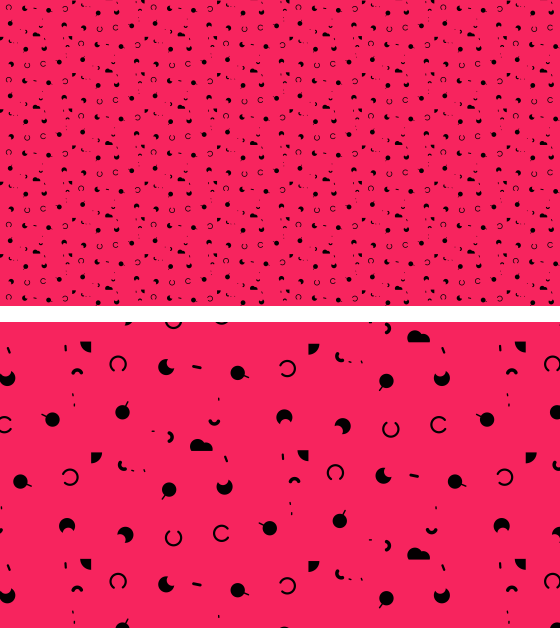
Top: the whole. Bottom: its middle third, enlarged.
Write a WebGL 2 fragment shader that draws this pattern.

```glsl
#version 300 es
precision highp float;

uniform vec2 u_resolution;
out vec4 fragColor;

const float TILE = 149.0;

// x, y, direction of the body, radius
const vec4 ARCS[8] = vec4[8](
  vec4(81, 29, -1.6, 5.2), vec4(197, 32, -0.2, 5.2),
  vec4(152, 145, 3.1, 5.2), vec4(119, 148, 1.6, 5.2),
  vec4(53, 36, -1.6, 3.0), vec4(85, 98, 2.5, 3.0),
  vec4(115, 79, 0.0, 3.0), vec4(147, 67, 1.6, 3.0));

// x, y, direction of the stem
const vec3 CHERRIES[4] = vec3[4](
  vec3(163, 35, 0.4), vec3(84, 62, -1.1),
  vec3(116, 115, 2.2), vec3(36, 67, 3.6));

// x, y, direction of the bite
const vec3 BITTEN[4] = vec3[4](
  vec3(114, 31, -0.6), vec3(154, 113, -1.8),
  vec3(86, 146, 2.4), vec3(46, 140, 1.4));

// x, y, angle, half length
const vec4 DASHES[9] = vec4[9](
  vec4(135, 31, 0.2, 2.3), vec4(45, 18, 1.5, 1.5),
  vec4(155, 94, 1.2, 1.6), vec4(91, 102, 0.3, 0.6),
  vec4(99, 102, 1.2, 0.6), vec4(150, 53, 1.5, 0.6),
  vec4(105, 75, 0.0, 0.6), vec4(50, 50, 1.4, 0.6),
  vec4(51, 57, 1.6, 0.6));

// Offset from the closest copy on the half-drop lattice
vec2 fromNearest(vec2 p, vec2 centre) {
  vec2 d = p - centre;
  d -= floor(d.x / TILE + 0.5) * vec2(TILE, 0.5 * TILE);
  d.y -= floor(d.y / TILE + 0.5) * TILE;
  return d;
}

// Turns the given direction onto the x axis
vec2 unrotate(vec2 d, float angle) {
  float c = cos(angle), s = sin(angle);
  return vec2(c * d.x + s * d.y, c * d.y - s * d.x);
}

float capsule(vec2 d, float start, float end, float halfWidth) {
  return length(vec2(d.x - clamp(d.x, start, end), d.y)) - halfWidth;
}

float arc(vec2 d, float radius, float halfAngle, float halfWidth) {
  float angle = clamp(atan(d.y, d.x), -halfAngle, halfAngle);
  return length(d - radius * vec2(cos(angle), sin(angle))) - halfWidth;
}

float quarterDisc(vec2 d) {
  return max(length(d) - 7.5, max(-d.x, -d.y));
}

float motifs(vec2 p) {
  float dist = 1e3;

  // Open rings and small bows
  for (int i = 0; i < 8; i++) {
    vec4 a = ARCS[i];
    bool ring = a.w > 4.0;
    vec2 d = unrotate(fromNearest(p, a.xy), a.z);
    dist = min(dist, arc(d, a.w, ring ? 2.5 : 1.2, ring ? 0.75 : 1.2));
  }

  // Stemmed discs and bitten discs
  for (int i = 0; i < 4; i++) {
    vec3 c = CHERRIES[i];
    vec2 d = unrotate(fromNearest(p, c.xy), c.z);
    dist = min(dist, min(length(d) - 4.9, capsule(d, 0.0, 8.0, 0.5)));

    vec3 b = BITTEN[i];
    d = unrotate(fromNearest(p, b.xy), b.z);
    dist = min(dist, max(length(d) - 5.5, 3.8 - length(d - vec2(5.0, 0.0))));
  }

  // Dashes and specks
  for (int i = 0; i < 9; i++) {
    vec4 s = DASHES[i];
    vec2 d = unrotate(fromNearest(p, s.xy), s.z);
    dist = min(dist, capsule(d, -s.w, s.w, 0.3 + 0.3 * s.w));
  }

  // Quarter discs
  dist = min(dist, quarterDisc(fromNearest(p, vec2(62.5, 89.5))));
  dist = min(dist, quarterDisc(fromNearest(p, vec2(62.5, 13.5)) * vec2(-1, 1)));

  // Double hump with a flat base
  vec2 h = fromNearest(p, vec2(138, 88.5));
  float humps = min(length(h - vec2(-2.5, -3.0)) - 5.2, length(h - vec2(3.2, -1.2)) - 4.6);
  return min(dist, max(humps, h.y));
}

void main() {
  float pixel = 1152.0 / u_resolution.x;
  float ink = 0.0;

  // Average a 3 by 3 grid inside each pixel
  for (int i = 0; i < 9; i++) {
    vec2 jitter = (vec2(i % 3, i / 3) - 1.0) / 3.0;
    vec2 offset = (gl_FragCoord.xy + jitter - 0.5 * u_resolution) * pixel;
    vec2 p = vec2(192, 105) + offset * vec2(1, -1);
    ink += clamp(0.5 - motifs(p) * 3.0 / pixel, 0.0, 1.0) / 9.0;
  }

  vec3 pink = vec3(0.97, 0.14, 0.37);
  vec3 black = vec3(0.01, 0.0, 0.005);
  fragColor = vec4(mix(pink, black, ink), 1.0);
}
```
